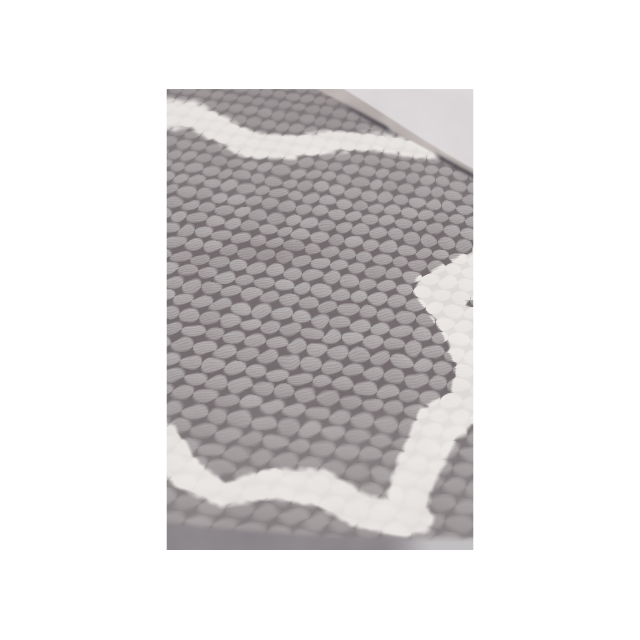
This texture is drawn by a Shadertoy shader. Its source:

```glsl
const vec2 PANEL_MIN = vec2(0.2604, 0.1406);
const vec2 PANEL_MAX = vec2(0.7396, 0.8607);
const vec3 PAGE = vec3(1.0);
const vec3 GAP = vec3(0.45, 0.42, 0.43);
const vec3 YARN = vec3(0.695, 0.675, 0.677);
const vec3 IVORY = vec3(0.905, 0.892, 0.883);
const vec3 WALL = vec3(0.86, 0.845, 0.85);
const vec3 HEM = vec3(0.73, 0.70, 0.69);
const vec3 SHADOW = vec3(0.32, 0.30, 0.32);
const vec3 FLOOR_TONE = vec3(0.55, 0.53, 0.545);
const float ROW_SLOPE = 0.15;     // rows sink toward the right
const float ROW_NEAR = 0.034;     // row height at the bottom of the canvas
const float ROW_SHRINK = 0.022;   // loss of row height per unit of depth
const float LOOP_ASPECT = 1.35;
const float FOCUS_Y = 0.53;

// Ribbon joints: centre and half width
const vec3 UPPER[8] = vec3[8](
    vec3(0.254, 0.822, 0.023), vec3(0.302, 0.820, 0.021),
    vec3(0.391, 0.773, 0.020), vec3(0.449, 0.770, 0.018),
    vec3(0.521, 0.779, 0.017), vec3(0.586, 0.779, 0.013),
    vec3(0.651, 0.768, 0.015), vec3(0.684, 0.760, 0.007));
const vec3 RIGHT[8] = vec3[8](
    vec3(0.768, 0.577, 0.044), vec3(0.669, 0.549, 0.022),
    vec3(0.716, 0.499, 0.031), vec3(0.737, 0.427, 0.023),
    vec3(0.732, 0.368, 0.031), vec3(0.684, 0.336, 0.035),
    vec3(0.645, 0.251, 0.033), vec3(0.632, 0.193, 0.031));
const vec3 LOWER[8] = vec3[8](
    vec3(0.254, 0.310, 0.029), vec3(0.293, 0.258, 0.026),
    vec3(0.349, 0.227, 0.018), vec3(0.430, 0.245, 0.024),
    vec3(0.501, 0.238, 0.029), vec3(0.560, 0.203, 0.026),
    vec3(0.625, 0.190, 0.027), vec3(0.655, 0.190, 0.022));

vec2 hash2(vec2 p) {
    p = vec2(dot(p, vec2(127.1, 311.7)), dot(p, vec2(269.5, 183.3)));
    return fract(sin(p) * 43758.5) * 2.0 - 1.0;
}

float gradientNoise(vec2 p) {
    vec2 i = floor(p), f = fract(p);
    vec2 w = f * f * f * (f * (f * 6.0 - 15.0) + 10.0);
    vec2 e = vec2(0.0, 1.0);
    float low = mix(dot(hash2(i), f), dot(hash2(i + e.yx), f - e.yx), w.x);
    float high = mix(dot(hash2(i + e), f - e), dot(hash2(i + 1.0), f - 1.0), w.x);
    return mix(low, high, w.y);
}

// Distance to a chain of tapered segments
float ribbon(vec2 p, vec3 joints[8]) {
    float d = 1.0;
    for (int i = 0; i < 7; i++) {
        vec3 a = joints[i], b = joints[i + 1];
        vec2 ab = b.xy - a.xy;
        float t = clamp(dot(p - a.xy, ab) / dot(ab, ab), 0.0, 1.0);
        d = min(d, length(p - a.xy - ab * t) - mix(a.z, b.z, t));
    }
    return d;
}

// Brightness of the woven loops, 0 in the gaps and 1 on the crowns
float weave(vec2 p, float blur) {
    float depth = p.y + ROW_SLOPE * (p.x - 0.5);
    float size = ROW_NEAR - ROW_SHRINK * depth;
    vec2 g = vec2((p.x - 0.5) / (LOOP_ASPECT * size), -log(size) / ROW_SHRINK);
    g += 0.32 * vec2(gradientNoise(p * 32.0), gradientNoise(p * 27.0 + 9.0));
    float row = floor(g.y);
    float fy = fract(g.y) - 0.5;
    g.x += 0.5 * mod(row, 2.0) + 0.12 * hash2(vec2(row, 3.0)).x - 0.4 * fy;
    float fx = fract(g.x) - 0.5;
    vec2 vary = hash2(vec2(floor(g.x), row));

    // Leaf-shaped loop with a lit crown and slanted strands
    float leaf = abs(fy + 0.05 * vary.y) - 0.48 * pow(max(cos(3.14159 * fx), 0.0), 0.6);
    float soft = mix(0.13, 0.28, blur);
    float body = 1.0 - smoothstep(-soft, soft, leaf);
    float strands = sin(28.0 * (fy - 0.6 * fx) + 4.0 * gradientNoise(g * 2.5) + 3.0 * vary.x);
    float lit = 0.88 + 0.3 * fy + 0.09 * vary.x + 0.09 * strands * (1.0 - blur);
    return mix(body * lit, 0.66, 0.5 * blur);
}

vec3 scene(vec2 p, float px) {
    float blur = smoothstep(0.07, 0.33, abs(p.y - FOCUS_Y));
    float loops = weave(p, blur);
    float mottled = gradientNoise(p * 14.0) + 0.5 * gradientNoise(p * 40.0);
    float grain = gradientNoise(p * vec2(210.0, 290.0));

    // Grey ground with a darker fold on the left
    vec2 fold = (p - vec2(0.40, 0.607)) / vec2(0.10, 0.018);
    float tone = loops + 0.10 * mottled + 0.10 * grain * (1.0 - blur);
    tone -= 0.2 * exp(-dot(fold, fold)) + 0.12 * smoothstep(0.72, 0.86, p.y);
    vec3 col = mix(GAP, YARN, clamp(tone, 0.0, 1.1));

    // Ivory lattice, its border nibbled by the loops
    float d = min(ribbon(p, UPPER), min(ribbon(p, RIGHT), ribbon(p, LOWER)));
    d += 0.005 * (0.6 - loops) + 0.004 * gradientNoise(p * 75.0);
    float soft = px + mix(0.001, 0.0035, blur);
    vec3 ivory = IVORY + 0.05 * (loops - 0.7) + 0.02 * mottled;
    col = mix(col, ivory, 1.0 - smoothstep(-soft, soft, d));

    // Smooth floor below the rug
    float floorLine = 0.184 - 0.11 * (p.x - 0.26) + 0.12 * pow(p.x - 0.26, 2.0);
    vec3 ground = FLOOR_TONE + 0.03 * mottled;
    ground = mix(ground, vec3(0.76, 0.75, 0.76), smoothstep(0.60, 0.68, p.x));
    col = mix(col, ground, 1.0 - smoothstep(-0.008, 0.006, p.y - floorLine));

    // Far hem, its broken shadow and the pale wall
    float hem = p.y - 0.861 + 0.548 * (p.x - 0.495);
    float broken = smoothstep(0.51, 0.58, p.x) * (1.0 - smoothstep(0.60, 0.615, p.x))
                 + smoothstep(0.675, 0.69, p.x);
    float hemWidth = mix(0.024, 0.009, smoothstep(0.50, 0.73, p.x));
    col = mix(col, HEM + 0.08 * mottled, smoothstep(-0.003, 0.003, hem));
    col = mix(col, SHADOW, 0.8 * broken * exp(-pow((hem + 0.002) / 0.005, 2.0)));
    return mix(col, WALL + 0.02 * mottled, smoothstep(-0.003, 0.003, hem - hemWidth));
}

void mainImage(out vec4 fragColor, in vec2 fragCoord) {
    float side = min(iResolution.x, iResolution.y);
    vec2 p = (fragCoord - 0.5 * (iResolution.xy - side)) / side;
    float px = 1.0 / side;
    vec2 inset = min(p - PANEL_MIN, PANEL_MAX - p);
    float inside = smoothstep(-0.5 * px, 0.5 * px, min(inset.x, inset.y));
    fragColor = vec4(mix(PAGE, scene(p, px), inside), 1.0);
}
```
